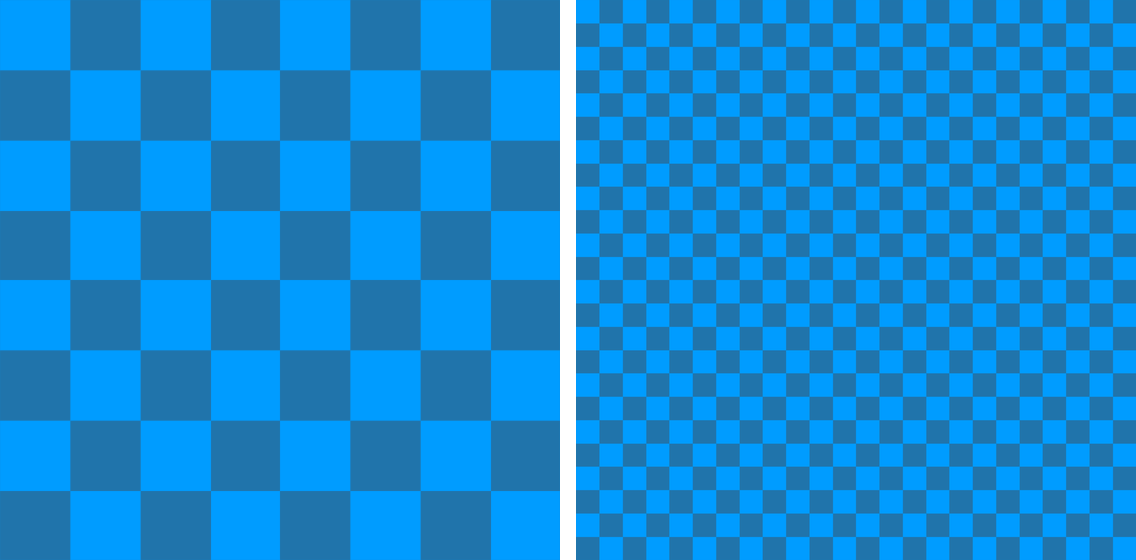
Left: one tile. Right: repeated 3 by 3.
Give the GLSL for this pattern, as a three.js fragment shader.

```glsl
// Two-tone blue checkerboard, eight squares across and eight down.
// A block of four by four squares repeats twice each way; each axis gives
// a soft alternating sign, and the product of both signs picks the colour.

#define BLOCKS 2.0                       // blocks across and down
#define SQUARE 0.2512                    // square side in blocks; the last is a touch narrower
#define EDGE 0.002                       // width of the colour change, in canvas units
#define BRIGHT vec3(0.0, 0.61, 1.0)
#define DARK vec3(0.125, 0.455, 0.67)

varying vec2 vUv;

// Sign per axis, flipping smoothly from +1 to -1 at every square border.
vec2 alternate(vec2 p) {
  float halfEdge = 0.5 * EDGE * BLOCKS;
  vec2 s = vec2(1.0);
  for (int i = 0; i <= 4; i++) {
    float border = min(float(i) * SQUARE, 1.0);
    s *= clamp((p - border) / halfEdge, -1.0, 1.0);
  }
  return s;
}

void main() {
  // Blocks are counted from the top left corner.
  vec2 block = fract(vec2(vUv.x, 1.0 - vUv.y) * BLOCKS);
  vec2 s = alternate(block);
  float brightness = 0.5 + 0.5 * s.x * s.y;
  gl_FragColor = vec4(mix(DARK, BRIGHT, brightness), 1.0);
}
```
